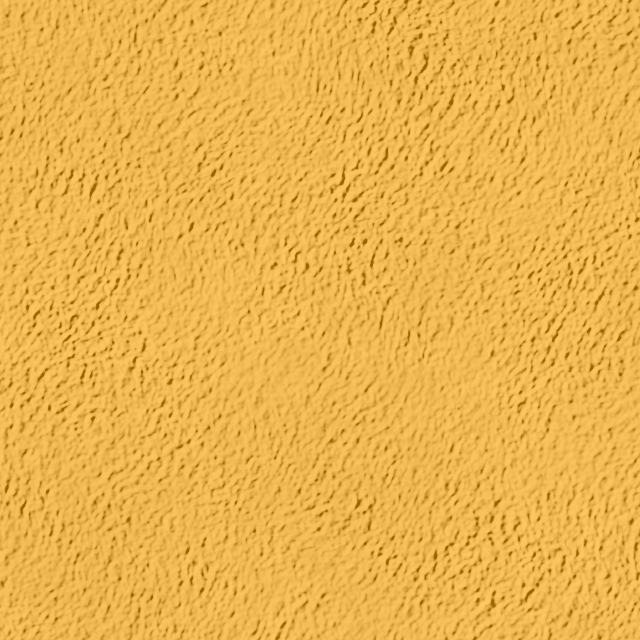
This texture is drawn by a Shadertoy shader. Its source:

```glsl
// Sunlit yellow stucco wall with fine slanted pits and ridges.

const vec3 PLASTER = vec3(0.94, 0.72, 0.32);
const float STROKE_ANGLE = 1.08;   // lean of the trowel strokes, radians
const float SHADOW_REACH = 0.005;  // distance between relief samples

float hash(vec2 cell) {
    vec3 q = fract(cell.xyx * vec3(0.1031, 0.1030, 0.0973));
    q += dot(q, q.yzx + 33.33);
    return fract((q.x + q.y) * q.z);
}

// Slope contribution of one lattice corner
float corner(vec2 cell, vec2 offset) {
    float angle = 6.2832 * hash(cell);
    return dot(vec2(cos(angle), sin(angle)), offset);
}

// Gradient noise, roughly -0.6 to 0.6
float noise(vec2 p) {
    vec2 i = floor(p), f = fract(p);
    vec2 u = f * f * f * (f * (f * 6.0 - 15.0) + 10.0);
    vec2 x = vec2(1.0, 0.0), y = vec2(0.0, 1.0);
    float low = mix(corner(i, f), corner(i + x, f - x), u.x);
    float high = mix(corner(i + y, f - y), corner(i + 1.0, f - 1.0), u.x);
    return mix(low, high, u.y);
}

// Bends straight strokes so that their direction wanders
vec2 warp(vec2 p, float frequency, float amount) {
    vec2 q = p * frequency;
    return p + amount * vec2(noise(q + 17.3), noise(q + 71.9));
}

// Plaster height: slanted strokes in two sizes plus round grit
float height(vec2 p, vec2 along, vec2 across) {
    vec2 bent = warp(warp(p, 5.0, 0.035), 38.0, 0.005);
    vec2 stroke = vec2(dot(bent, across), dot(bent, along));
    float coarse = noise(stroke * vec2(95.0, 50.0) + 200.0);
    float fine = noise(stroke * vec2(180.0, 105.0) + 400.0);
    float grit = noise(p * 125.0 + 50.0);
    return coarse + 0.5 * fine + 0.6 * grit;
}

// Gentle highlights, steeply deepening shadows
float toneCurve(float relief) {
    return 0.055 - 0.051 * exp(-0.72 * clamp(relief, -2.8, 3.0));
}

void mainImage(out vec4 fragColor, in vec2 fragCoord) {
    vec2 p = fragCoord / iResolution.y;
    vec2 along = vec2(cos(STROKE_ANGLE), sin(STROKE_ANGLE));
    vec2 across = vec2(along.y, -along.x);

    // Relief lit from the upper left, across the strokes
    vec2 towardLight = -across * SHADOW_REACH;
    float slope = height(p, along, across) - height(p + towardLight, along, across);

    // Patches of smoother and rougher plaster
    float patches = noise(p * 4.0 + 9.0) + 0.6 * noise(p * 13.0 + 31.0);
    float roughness = 3.1 * clamp(1.0 + 0.7 * patches, 0.6, 1.5);

    // Faint broad unevenness of the paint
    float stain = 0.02 * noise(p * 3.0 + 5.0) + 0.015 * noise(p * 19.0 + 63.0);

    vec3 color = PLASTER + toneCurve(slope * roughness) + stain;
    fragColor = vec4(clamp(color, 0.0, 1.0), 1.0);
}
```
